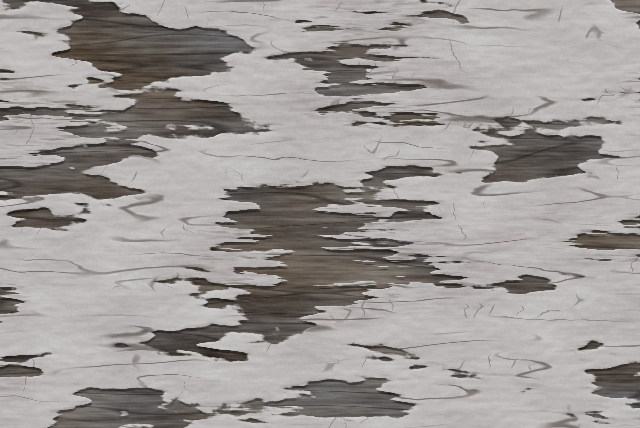
Give the GLSL for this texture, as a WebGL 1 fragment shader.

```glsl
precision highp float;
uniform vec2 u_resolution;

vec2 hash(vec2 cell) {
  vec3 a = fract(vec3(cell.xyx) * vec3(0.1031, 0.1030, 0.0973));
  a += dot(a, a.yzx + 33.33);
  return fract((a.xx + a.yz) * a.zy) * 2.0 - 1.0;
}

// Gradient noise, roughly -0.8 to 0.8
float noise(vec2 p) {
  vec2 i = floor(p), f = fract(p);
  vec2 u = f * f * f * (f * (f * 6.0 - 15.0) + 10.0);
  float low = mix(dot(hash(i), f),
                  dot(hash(i + vec2(1, 0)), f - vec2(1, 0)), u.x);
  float high = mix(dot(hash(i + vec2(0, 1)), f - vec2(0, 1)),
                   dot(hash(i + vec2(1, 1)), f - vec2(1, 1)), u.x);
  return 1.5 * mix(low, high, u.y);
}

float fbm(vec2 p) {
  float sum = 0.0, gain = 1.0;
  for (int i = 0; i < 4; i++) {
    sum += gain * noise(p);
    p = p * 2.03 + vec2(17.3 + 0.2 * p.y, 9.7);
    gain *= 0.5;
  }
  return sum;
}

// Where the paint has weathered into fibres instead of whole flakes
float frayed(vec2 p) {
  return smoothstep(-0.2, 0.3, noise(p * vec2(1.4, 3.6) + 41.0));
}

// Positive on paint, negative on bare wood
float paintField(vec2 p) {
  vec2 torn = p;
  torn.x += 0.07 * noise(vec2(p.x * 3.0, p.y * 48.0) + 5.0);
  torn.y += 0.012 * noise(p * vec2(9.0, 13.0) + 23.0);
  float flakes = fbm(torn * vec2(2.1, 6.3) + 12.0);
  float streaks = fbm(p * vec2(4.5, 50.0) + 71.0);
  float chips = fbm(p * vec2(19.0, 31.0) + 3.0);
  return 0.19 + flakes + streaks * mix(0.1, 0.55, frayed(p)) + 0.1 * chips;
}

vec3 woodColor(vec2 p) {
  float grain = fbm(p * vec2(4.0, 75.0) + 31.0);
  float fibre = noise(p * vec2(25.0, 210.0));
  float stain = fbm(p * vec2(3.0, 9.0) + 57.0);
  float tone = 0.55 + 0.5 * grain + 0.25 * fibre + 0.45 * stain;
  vec3 wood = mix(vec3(0.24, 0.21, 0.19), vec3(0.46, 0.44, 0.42), clamp(tone, 0.0, 1.15));
  float silver = noise(p * vec2(2.5, 7.0) + 83.0);
  wood += vec3(-0.02, 0.0, 0.025) * silver * 1.5;
  float split = 1.0 - smoothstep(0.0, 0.05, abs(noise(p * vec2(2.0, 24.0) + 19.0)));
  return wood * (1.0 - 0.3 * split);
}

vec3 paintColor(vec2 p, float field) {
  float wear = frayed(p);
  float mottling = fbm(p * vec2(5.0, 14.0) + 7.0);
  float brushing = fbm(p * vec2(9.0, 85.0) + 63.0);
  float tone = 0.68 + 0.35 * mottling + brushing * mix(0.25, 0.7, wear) - 0.2 * wear;
  vec3 paint = mix(vec3(0.67, 0.65, 0.645), vec3(0.77, 0.76, 0.76), clamp(tone, -0.3, 1.05));

  // Small blisters lit from above
  vec2 b = p * vec2(38.0, 55.0);
  paint += 0.045 * (noise(b) - noise(b + vec2(0.0, 0.25)));

  // Thin paint lets the wood show through in fine streaks
  float thin = smoothstep(0.2, 0.55, brushing) * wear;
  thin *= 1.0 - smoothstep(0.1, 0.7, field);
  paint = mix(paint, vec3(0.53, 0.50, 0.48), 0.75 * thin);

  // Long cracks along the grain and short ones across it
  float along = abs(noise(p * vec2(3.2, 27.0) + 0.2 * mottling + 91.0));
  float alongGate = smoothstep(-0.05, 0.3, noise(p * vec2(4.0, 18.0) + 47.0));
  float crack = (1.0 - smoothstep(0.01, 0.065, along)) * alongGate;
  float across = abs(noise(p * vec2(13.0, 7.0) + 0.4 * mottling + 29.0));
  float acrossGate = smoothstep(0.25, 0.45, noise(p * vec2(7.0, 16.0) + 67.0));
  crack = max(crack, 0.7 * (1.0 - smoothstep(0.0, 0.035, across)) * acrossGate);
  return mix(paint, vec3(0.34, 0.31, 0.29), 0.65 * crack);
}

void main() {
  vec2 p = gl_FragCoord.xy / u_resolution.y;
  float field = paintField(p);
  float above = paintField(p + vec2(-0.002, 0.007));
  float cover = smoothstep(-0.03, 0.03, field);

  // Flakes cast shadows downward onto the wood
  vec3 wood = woodColor(p);
  wood *= 1.0 - 0.42 * smoothstep(-0.02, 0.08, above);

  // Curled flake edges catch light on top and darken below
  vec3 paint = paintColor(p, field);
  float rim = 1.0 - smoothstep(0.03, 0.16, field);
  paint += 0.07 * rim * clamp((field - above) * 6.0, -1.0, 1.0);

  vec3 color = mix(wood, paint, cover);
  color += 0.018 * noise(p * vec2(130.0, 170.0));
  gl_FragColor = vec4(color, 1.0);
}
```
